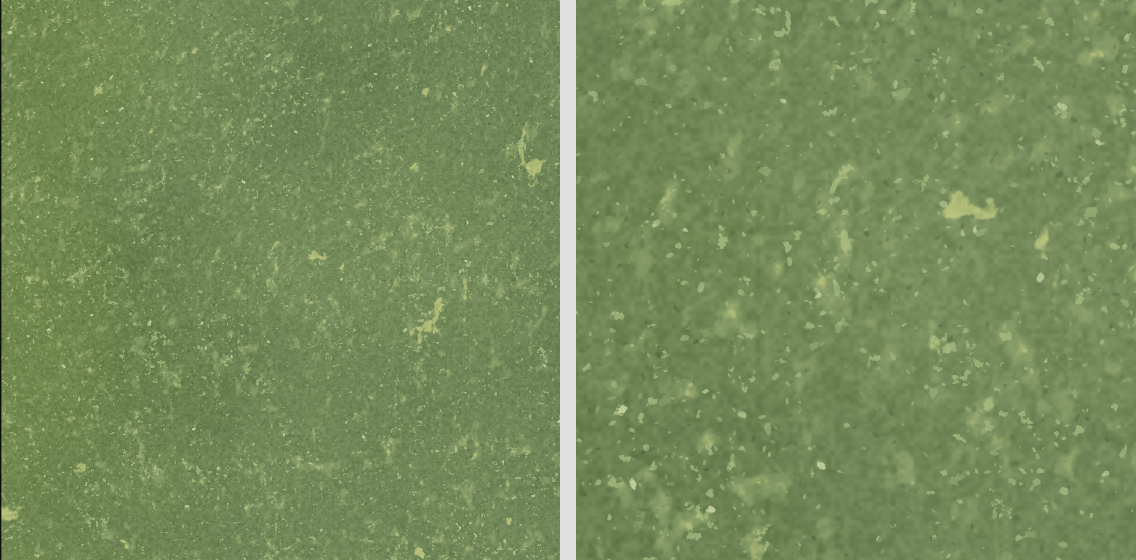
Left: the whole. Right: its middle third, enlarged.
Write a WebGL 2 fragment shader that draws this texture.

```glsl
#version 300 es
precision highp float;
// Draws a mottled green painted surface with pale crumbs, dust and ragged worn patches.
uniform vec2 u_resolution;
out vec4 fragColor;

// Integer hash: three values in 0..1 for a lattice cell and a seed.
vec3 hash3(vec2 cell, int seed) {
    uvec3 v = uvec3(ivec3(ivec2(cell), seed) + 4096);
    v = v * 1664525u + 1013904223u;
    v.x += v.y * v.z; v.y += v.z * v.x; v.z += v.x * v.y;
    v ^= v >> 16u;
    v.x += v.y * v.z; v.y += v.z * v.x; v.z += v.x * v.y;
    return vec3(v >> 8u) / 16777216.0;
}

float valueNoise(vec2 p, int seed) {
    vec2 i = floor(p), f = fract(p);
    f = f * f * (3.0 - 2.0 * f);
    float low = mix(hash3(i, seed).x, hash3(i + vec2(1, 0), seed).x, f.x);
    float high = mix(hash3(i + vec2(0, 1), seed).x, hash3(i + vec2(1, 1), seed).x, f.x);
    return mix(low, high, f.y);
}

float fbm(vec2 p, int seed) {
    float sum = 0.0, weight = 0.5;
    for (int octave = 0; octave < 4; octave++) {
        sum += weight * valueNoise(p, seed + octave);
        p = mat2(1.6, 1.2, -1.2, 1.6) * p;
        weight *= 0.5;
    }
    return sum / 0.9375;
}

// Coverage of turned ovals scattered one per cell; ragged disturbs their outline.
float scatter(vec2 uv, float cells, float chance, vec2 radii, float ragged, float soft, int seed) {
    float cover = 0.0;
    vec2 home = floor(uv * cells);
    for (int y = -1; y <= 1; y++)
    for (int x = -1; x <= 1; x++) {
        vec2 cell = home + vec2(x, y);
        vec3 place = hash3(cell, seed);
        vec3 look = hash3(cell, seed + 1);
        if (place.z > chance) continue;
        float radius = mix(radii.x, radii.y, look.x * look.x);
        float turn = look.z * 6.2832;
        vec2 offset = uv - (cell + place.xy) / cells;
        offset = mat2(cos(turn), sin(turn), -sin(turn), cos(turn)) * offset * vec2(0.8, 1.4);
        float inside = radius * (1.0 + ragged) - length(offset);
        float edge = max(soft * radius, 0.6 / u_resolution.y);
        cover = max(cover, smoothstep(-edge, edge, inside) * mix(0.4, 1.0, look.y));
    }
    return cover;
}

void main() {
    vec2 uv = gl_FragCoord.xy / u_resolution.y;
    float across = gl_FragCoord.x / u_resolution.x;

    // Ground: slightly yellow on the left, greyer on the right, with cloudy shading
    float clouds = fbm(uv * 3.5, 10) - 0.5;
    float warmth = fbm(uv * 2.5 + 7.0, 20) - 0.5;
    vec3 color = mix(vec3(0.432, 0.523, 0.297), vec3(0.442, 0.530, 0.348),
                     smoothstep(-0.1, 0.6, across + warmth * 0.8));
    color += clouds * vec3(0.085, 0.08, 0.05);

    // Fine grain
    float grain = valueNoise(uv * 360.0, 30) + valueNoise(uv * 190.0, 31) - 1.0;
    color += grain * vec3(0.060, 0.058, 0.055);

    // Envelopes in which the paint is worn, drawn out vertically on the right
    vec2 stretched = uv * vec2(1.0, mix(1.0, 0.65, across));
    float crumble = (fbm(stretched * 60.0, 40) - 0.5) * 4.0;
    float haze = scatter(stretched, 20.0, mix(0.24, 0.42, across), vec2(0.005, 0.018), crumble * 0.6, 0.9, 60);
    float core = scatter(stretched, 10.0, mix(0.10, 0.34, across), vec2(0.006, 0.021), crumble, 0.7, 70);
    float cluster = fbm(uv * 12.0, 80) - 0.5;

    // Angular crumbs, dense inside the envelopes and in loose clusters elsewhere
    float coarse = fbm(stretched * 75.0, 50) + 0.2 * cluster;
    float fine = fbm(uv * 150.0 + 3.0, 54) + 0.22 * cluster;
    float film = smoothstep(0.60, 0.78, coarse + 0.16 * haze + 0.2 * core);
    float crumbs = smoothstep(0.73, 0.81, fine + 0.13 * haze + 0.12 * core);
    float worn = smoothstep(0.55, 0.72, coarse * 0.6 + fine * 0.2 + 0.36 * core);
    color = mix(color, vec3(0.58, 0.66, 0.44), film * 0.55);
    color = mix(color, vec3(0.66, 0.74, 0.51), crumbs * 0.75);
    color = mix(color, vec3(0.72, 0.76, 0.48), worn * (0.85 + 0.3 * grain));

    // Small chips and dust with broken outlines
    float gather = smoothstep(-0.2, 0.2, cluster);
    float broken = (fbm(uv * 260.0, 84) - 0.5) * 4.0;
    float chips = scatter(uv, 62.0, mix(0.08, 0.34, gather), vec2(0.0012, 0.0032), broken, 0.35, 90);
    float dust = scatter(uv, 125.0, mix(0.08, 0.26, gather), vec2(0.0009, 0.0018), broken * 0.5, 0.4, 100);
    color = mix(color, vec3(0.68, 0.76, 0.53), chips * 0.75);
    color = mix(color, vec3(0.71, 0.78, 0.57), dust * 0.6);

    // Sparse bright flecks and dark pits
    float flecks = scatter(uv, 34.0, 0.2, vec2(0.0016, 0.003), broken * 0.6, 0.35, 110);
    float pits = scatter(uv, 90.0, 0.2, vec2(0.001, 0.002), broken * 0.5, 0.5, 120);
    color = mix(color, vec3(0.80, 0.85, 0.65), flecks * 0.9);
    color *= 1.0 - 0.16 * pits;

    // Thin dark border on the left
    color *= mix(0.1, 1.0, smoothstep(0.0015, 0.0035, across));
    fragColor = vec4(clamp(color, 0.0, 1.0), 1.0);
}
```
